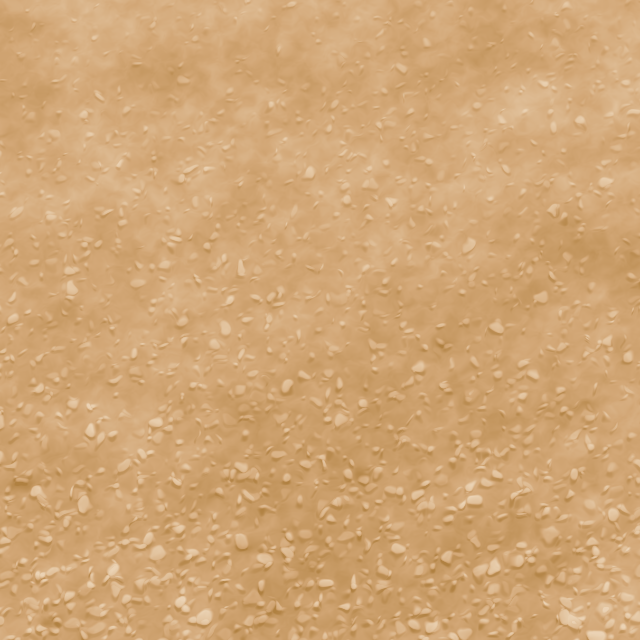
Give the GLSL for this texture, as a WebGL 2 fragment shader.

```glsl
#version 300 es
precision highp float;
precision highp int;

uniform vec2 u_resolution;
out vec4 fragColor;

const vec3 SAND = vec3(0.826, 0.655, 0.464);
const vec3 SHADOW = vec3(0.69, 0.505, 0.255);
const vec3 PEBBLE = vec3(0.92, 0.825, 0.705);

const int LAYERS = 3;
const float LARGEST_CELL = 0.037;
const float LAYER_SHRINK = 0.7;
const vec2 DENSITY = vec2(0.62, 0.24);     // near, far
const vec2 SIZE = vec2(1.12, 0.7);         // near, far
const vec2 BRIGHTNESS = vec2(1.0, 0.55);   // near, far
const float EDGE = 0.0028;
const vec2 SHADOW_SHIFT = vec2(-0.0015, -0.006);
const float SHADOW_DEPTH = 0.62;
const float WOBBLE = 0.011;
const float WOBBLE_SCALE = 68.0;
const float TILT = 0.3;
const float TILT_SPREAD = 9.6;

const float HOLLOW_CELL = 0.19;
const float HOLLOW_CHANCE = 0.4;
const float HOLLOW_DEPTH = 0.8;

const float DRIFT_CONTRAST = 0.8;
const float MOTTLE_CONTRAST = 0.55;
const float GRAIN_CONTRAST = 0.6;

// Integer mixing hash, four values in 0..1
vec4 hash(vec2 cell, int seed) {
    uvec4 v = uvec4(ivec4(ivec2(cell), seed, seed + 7)) * 1664525u + 1013904223u;
    for (int i = 0; i < 2; i++) {
        v += v.yzxy * v.wxyz;
        v ^= v >> 16u;
    }
    return vec4(v >> 8u) / 16777216.0;
}

float noise(vec2 p, int seed) {
    vec2 i = floor(p), f = fract(p);
    f = f * f * (3.0 - 2.0 * f);
    float low = mix(hash(i, seed).x, hash(i + vec2(1, 0), seed).x, f.x);
    float high = mix(hash(i + vec2(0, 1), seed).x, hash(i + vec2(1, 1), seed).x, f.x);
    return mix(low, high, f.y);
}

float fbm(vec2 p, int seed) {
    float sum = 0.0, amplitude = 0.5;
    for (int i = 0; i < 3; i++) {
        sum += amplitude * (noise(p, seed + i) - 0.5);
        p = p * 2.03 + 3.7;
        amplitude *= 0.55;
    }
    return sum;
}

vec2 rotate(vec2 p, float angle) {
    float c = cos(angle), s = sin(angle);
    return vec2(c * p.x + s * p.y, c * p.y - s * p.x);
}

float softEllipse(vec2 p, float radius, float aspect) {
    float d = length(p / vec2(1.0, aspect)) - radius;
    return 1.0 - smoothstep(-EDGE, EDGE, d * mix(aspect, 1.0, 0.5));
}

// Strongest highlight (x) and shadow (y) of one pebble layer
vec2 pebbles(vec2 p, float cellSize, int seed) {
    vec2 cell = floor(p / cellSize), result = vec2(0.0);
    for (int y = -1; y <= 1; y++)
    for (int x = -1; x <= 1; x++) {
        vec2 id = cell + vec2(x, y);
        vec4 place = hash(id, seed), form = hash(id, seed + 50);
        vec2 centre = (id + place.xy) * cellSize;
        float depth = clamp(centre.y, 0.0, 1.0);
        if (place.z > mix(DENSITY.x, DENSITY.y, depth)) continue;

        float scale = mix(SIZE.x, SIZE.y, depth);
        float radius = cellSize * scale * mix(0.17, 0.34, form.x * form.x);
        float aspect = mix(0.4, 0.85, form.y);
        float turn = form.z - 0.5;
        float angle = TILT + TILT_SPREAD * turn * turn * turn;
        vec2 local = p - centre;
        float body = softEllipse(rotate(local, angle), radius, aspect);
        float shade = softEllipse(rotate(local - SHADOW_SHIFT * scale, angle), radius, aspect);
        float relief = clamp(0.88 + 0.3 * local.y / radius, 0.6, 1.15);
        float bright = mix(BRIGHTNESS.x, BRIGHTNESS.y, depth) * mix(0.3, 1.1, form.w);
        result = max(result, vec2(body * bright * relief, shade * bright * SHADOW_DEPTH));
    }
    return result;
}

// Sparse blurred dents, fading with distance
float hollows(vec2 p) {
    vec2 cell = floor(p / HOLLOW_CELL);
    float dent = 0.0;
    for (int y = -1; y <= 1; y++)
    for (int x = -1; x <= 1; x++) {
        vec2 id = cell + vec2(x, y);
        vec4 h = hash(id, 301);
        vec2 centre = (id + h.xy) * HOLLOW_CELL;
        vec2 local = rotate(p - centre, 0.2) / (vec2(0.022, 0.012) * mix(0.7, 1.3, h.w));
        float present = step(h.z, HOLLOW_CHANCE) * (1.0 - smoothstep(0.5, 0.7, centre.y));
        dent = max(dent, present * exp(-dot(local, local)) * mix(0.4, 1.0, h.w));
    }
    return dent;
}

void main() {
    vec2 p = gl_FragCoord.xy / u_resolution, q = p * WOBBLE_SCALE;
    vec2 warped = p + WOBBLE * (vec2(noise(q, 11), noise(q, 12)) - 0.5);
    // Broad drifts, mottling and fine grain, leaning to the right
    float tone = mix(-0.2, 0.13, p.y) - HOLLOW_DEPTH * hollows(warped);
    tone += DRIFT_CONTRAST * fbm(rotate(p, TILT) * vec2(4.0, 9.0), 21);
    tone += MOTTLE_CONTRAST * fbm(rotate(warped, TILT) * vec2(17.0, 26.0), 41);
    tone += GRAIN_CONTRAST * fbm(rotate(warped, TILT) * vec2(50.0, 64.0), 31);
    vec2 stones = vec2(0.0);
    float cellSize = LARGEST_CELL;
    for (int i = 0; i < LAYERS; i++, cellSize *= LAYER_SHRINK)
        stones = max(stones, pebbles(warped, cellSize, 101 + i * 13));
    tone += stones.x - stones.y * (1.0 - smoothstep(0.0, 0.4, stones.x));
    fragColor = vec4(mix(SAND, tone < 0.0 ? SHADOW : PEBBLE, min(abs(tone), 1.0)), 1.0);
}
```
